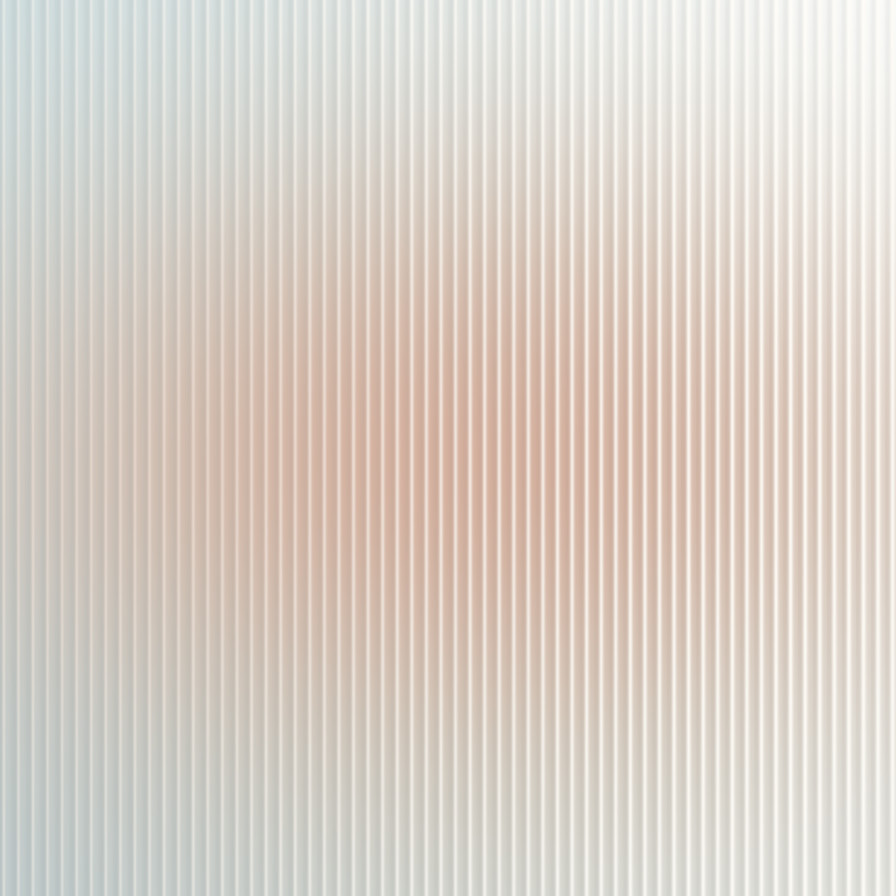
This texture is drawn by a Shadertoy shader. Its source:

```glsl
// Fluted glass: narrow vertical ribs in front of a soft, blurred pastel glow.
// Each rib shades the backdrop across its width and carries a bright crest
// that refracts colour from further right, so crests whiten along x.
#define RIB_COUNT 61.5
#define CREST_PHASE 0.27
#define CREST_WIDTH 0.13
#define CREST_SHIFT 0.16
#define RIB_SHADE 0.022
#define RIB_VARIATION 0.012
#define GLOW_CENTER vec2(0.54, 0.49)
#define PINK vec3(0.82, 0.67, 0.60)
#define OLIVE vec3(0.80, 0.77, 0.69)
#define CREST_WHITE vec3(1.0, 0.99, 0.97)

const float TAU = 6.2831853;

// Sine-free hash in 0..1
float hash(float n) {
    n = fract(n * 0.1031);
    n *= n + 33.33;
    return fract(n * (n + n));
}

float softBlob(vec2 p, vec2 center, vec2 radius) {
    vec2 q = (p - center) / radius;
    return exp(-dot(q, q));
}

// Blurred scene behind the glass
vec3 backdrop(vec2 p) {
    float across = smoothstep(-0.1, 1.1, p.x);
    vec3 low = mix(vec3(0.73, 0.78, 0.79), vec3(0.88, 0.89, 0.88), across);
    vec3 high = mix(vec3(0.79, 0.85, 0.86), vec3(0.97, 0.98, 0.98), across);
    vec3 color = mix(low, high, smoothstep(0.0, 1.0, p.y));

    // Muted yellow halo, then the pink core
    float halo = softBlob(p, GLOW_CENTER - vec2(0.0, 0.05), vec2(0.50, 0.46));
    float core = softBlob(p, GLOW_CENTER, vec2(0.46, 0.29));
    color = mix(color, OLIVE, 0.65 * halo);
    return mix(color, PINK, 0.93 * core);
}

void mainImage(out vec4 fragColor, in vec2 fragCoord) {
    vec2 uv = fragCoord / iResolution.xy;

    // Signed offset from the nearest crest, in rib widths
    float ribs = uv.x * RIB_COUNT - CREST_PHASE + 0.5;
    float offset = fract(ribs) - 0.5;
    float variation = hash(floor(ribs) + 7.0) - 0.5;

    // Rib body: darker left of the crest, lighter to its right
    vec3 color = backdrop(uv + vec2(0.05 * offset, 0.0));
    color *= 1.0 + RIB_SHADE * sin(TAU * offset);

    // Crest: wider and whiter towards the right
    float width = CREST_WIDTH * mix(0.85, 1.4, uv.x);
    float crest = exp(-offset * offset / (width * width));
    vec3 refracted = backdrop(uv + vec2(CREST_SHIFT, 0.0));
    vec3 crestColor = mix(refracted, CREST_WHITE, mix(0.40, 0.95, smoothstep(0.0, 0.9, uv.x)));
    color = mix(color, crestColor, crest * 0.92);

    // Slight difference between ribs, eased to zero at their borders
    color *= 1.0 + RIB_VARIATION * variation * (0.5 + 0.5 * cos(TAU * offset));

    fragColor = vec4(clamp(color, 0.0, 1.0), 1.0);
}
```
